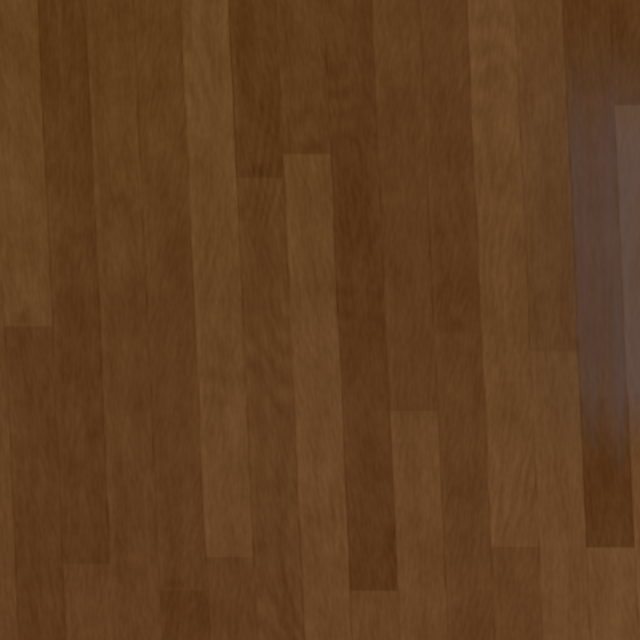
This texture is drawn by a WebGL 1 fragment shader. Its source:

```glsl
precision highp float;
// Draws a worn brown strip floor: leaning planks, soft grain and a cool glare at the right.
uniform vec2 u_resolution;

const float PLANK_WIDTH = 0.0745;
const float BOARD_LENGTH = 0.95;
const float LEAN = 0.045;
const float FIRST_SEAM = 0.0586;
const vec3 DARK_WOOD = vec3(0.308, 0.180, 0.073);
const vec3 LIGHT_WOOD = vec3(0.432, 0.301, 0.176);
const vec3 GLARE_COLOR = vec3(0.362, 0.280, 0.245);

float hash(vec2 p) {
  vec3 q = fract(vec3(p.xyx) * 0.1031);
  q += dot(q, q.yzx + 33.33);
  return fract((q.x + q.y) * q.z);
}

vec2 gradient(vec2 cell) {
  float angle = 6.2832 * hash(cell);
  return vec2(cos(angle), sin(angle));
}

// Gradient noise, roughly -0.7 to 0.7
float noise(vec2 p) {
  vec2 i = floor(p);
  vec2 f = p - i;
  vec2 s = f * f * f * (f * (f * 6.0 - 15.0) + 10.0);
  vec2 e = vec2(1.0, 0.0);
  float low = mix(dot(gradient(i), f), dot(gradient(i + e), f - e), s.x);
  float high = mix(dot(gradient(i + e.yx), f - e.yx), dot(gradient(i + 1.0), f - 1.0), s.x);
  return mix(low, high, s.y);
}

// Short slanted fibres, blurred mottling and arched growth rings
float grain(vec2 p, vec2 seed) {
  float slant = 0.45 * (hash(seed + 3.0) - 0.35);
  vec2 q = vec2(p.x - slant * p.y, p.y);
  float fibres = noise(q * vec2(165.0, 42.0) + seed);
  float specks = noise(p * vec2(190.0, 110.0) + seed.yx);
  float streaks = noise(p * vec2(50.0, 5.0) + seed.yx);
  float mottle = noise(p * vec2(26.0, 13.0) + seed * 1.7);
  float field = noise(p * vec2(9.0, 2.6) + seed * 2.3);
  float rings = sin(field * 50.0 + mottle * 2.0);
  float figured = smoothstep(0.3, 0.8, hash(seed)) * smoothstep(-0.3, 0.3, noise(p * 5.0 + seed));
  return 0.22 * fibres + 0.11 * specks + 0.15 * streaks + 0.20 * mottle + 0.085 * rings * figured;
}

// Dark blot that sits just above some board ends
float endStain(float across, float rise, float chance) {
  vec2 d = vec2(across, rise - 0.012) / vec2(0.014, 0.011);
  return step(0.5, chance) * exp(-dot(d, d));
}

// Brightness of one plank column, 0 dark to 1 light
float plankShade(float column, vec2 p) {
  float along = p.y / BOARD_LENGTH + 5.0 * hash(vec2(column, 7.0));
  float boardEnd = floor(along + 0.5);
  float rise = (along - boardEnd) * BOARD_LENGTH;
  float below = hash(vec2(column + 31.0, boardEnd + 2.0));
  float above = hash(vec2(column + 31.0, boardEnd + 3.0));
  float tone = mix(below, above, smoothstep(-0.0025, 0.0025, rise)) - 0.5;
  float center = FIRST_SEAM + (column + 0.5) * PLANK_WIDTH;
  float across = p.x - center - 0.03 * (below - 0.5);
  vec2 seed = vec2(column * 17.3 + 40.0, column * 5.1 + 90.0);
  return 0.49 + 0.56 * tone + grain(p, seed)
    - 0.24 * endStain(across, rise, hash(vec2(boardEnd, column + 60.0)));
}

// Worn dark joint with a faint lit rim beside it
float seamShade(float offset, vec2 p, float seam) {
  float wear = smoothstep(-0.3, 0.4, noise(vec2(seam * 9.7, p.y * 18.0)));
  float joint = exp(-pow(offset / 0.0022, 2.0));
  float rim = exp(-pow((offset - 0.005) / 0.003, 2.0));
  return 0.08 * rim - 0.23 * joint * wear;
}

// Window reflection, its strength stepping from plank to plank
float glareMask(float plank, vec2 uv) {
  float edge = 0.18 * smoothstep(9.6, 10.9, plank) + 0.64 * smoothstep(10.9, 11.1, plank);
  edge += 0.18 * smoothstep(11.6, 11.9, plank);
  float top = 1.0 - smoothstep(0.74, 0.98, uv.y);
  float bottom = smoothstep(0.24, 0.42, uv.y + 0.05 * noise(uv * vec2(60.0, 5.0)));
  float streaks = 0.95 + 0.35 * noise(uv * vec2(95.0, 4.0));
  return clamp(edge * top * bottom * streaks, 0.0, 1.0);
}

void main() {
  vec2 uv = gl_FragCoord.xy / u_resolution;
  vec2 p = vec2(uv.x - LEAN * (1.0 - uv.y), uv.y);
  p.x += 0.0012 * noise(uv * vec2(3.0, 7.0));

  // Blend the two planks that share the nearest seam
  float plank = (p.x - FIRST_SEAM) / PLANK_WIDTH;
  float seam = floor(plank + 0.5);
  float offset = (plank - seam) * PLANK_WIDTH;
  float side = smoothstep(-0.002, 0.002, offset);
  float shade = mix(plankShade(seam - 1.0, p), plankShade(seam, p), side);
  shade += seamShade(offset, p, seam);
  shade += 0.16 * noise(uv * 2.7 + 11.0);

  // Olive warmth at upper left, redder wood toward the bottom
  vec3 color = mix(DARK_WOOD, LIGHT_WOOD, clamp(shade, -0.2, 1.2));
  float olive = smoothstep(0.35, 0.95, uv.y) * (1.0 - smoothstep(0.3, 0.75, uv.x));
  color += vec3(-0.001, 0.003, -0.010) * olive;
  color += vec3(0.003, -0.002, -0.001) * (1.0 - smoothstep(0.0, 0.5, uv.y));

  // The cool reflection veils the wood but keeps some of its grain
  vec3 glare = GLARE_COLOR + 0.05 * (shade - 0.45);
  color = mix(color, glare, 0.95 * glareMask(plank, uv));
  gl_FragColor = vec4(color, 1.0);
}
```
